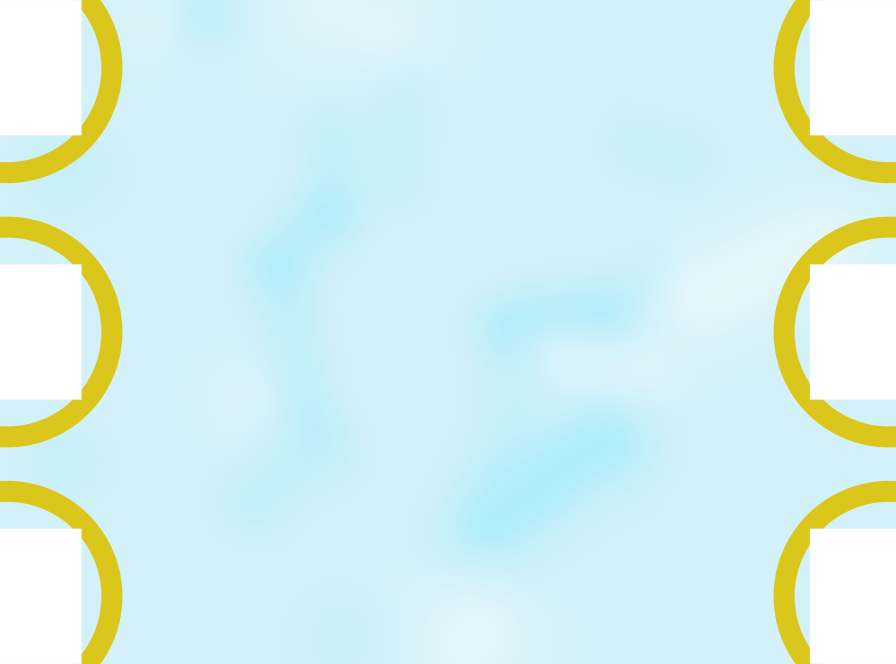
This background is drawn by a WebGL 2 fragment shader. Its source:

```glsl
#version 300 es
precision highp float;
// Pale aqua watercolour sky with a column of gold rings on either side,
// each overlaid by a white block that runs off the edge.
// Soft strokes are Gaussians of segment distance; rings repeat by rounding.

#define ROW_STEP 0.398
#define RING_INSET 0.0105
#define RING_RADIUS 0.158
#define RING_HALF_WIDTH 0.0158
#define BLOCK_HALF_HEIGHT 0.1018
#define BLOCK_WIDTH_LEFT 0.1228
#define BLOCK_WIDTH_RIGHT 0.1298
#define WARP 0.006

uniform vec2 u_resolution;
out vec4 fragColor;

const vec3 PALE = vec3(0.828, 0.945, 0.973);
const vec3 AQUA = vec3(0.675, 0.925, 0.985);
const vec3 MIST = vec3(0.910, 0.970, 0.988);
const vec3 GOLD = vec3(0.860, 0.780, 0.110);

// Soft brush stroke from a to b, fading over the given width
float stroke(vec2 p, vec2 a, vec2 b, float width) {
  vec2 ab = b - a;
  float t = clamp(dot(p - a, ab) / max(dot(ab, ab), 1e-6), 0.0, 1.0);
  vec2 d = (p - a - ab * t) / width;
  return exp(-dot(d, d));
}

float glow(vec2 p, vec2 center, float width) {
  return stroke(p, center, center, width);
}

// Adds paint without exceeding full coverage
void layer(inout float paint, float amount) {
  paint += (1.0 - paint) * amount;
}

vec3 sky(vec2 p) {
  // Layered sines loosen the stroke outlines
  p += WARP * (sin(p.yx * 17.0 + vec2(0.5, 2.0)) + 0.5 * sin(p.yx * 31.0 + p * 9.0));

  // Winding aqua band left of centre
  float aqua = 0.0;
  layer(aqua, 0.42 * stroke(p, vec2(-0.174, 0.281), vec2(-0.182, 0.184), 0.053));
  layer(aqua, 0.58 * stroke(p, vec2(-0.191, 0.167), vec2(-0.247, 0.096), 0.055));
  layer(aqua, 0.45 * stroke(p, vec2(-0.247, 0.079), vec2(-0.214, -0.132), 0.050));
  layer(aqua, 0.45 * stroke(p, vec2(-0.200, -0.184), vec2(-0.279, -0.246), 0.060));
  layer(aqua, 0.33 * stroke(p, vec2(-0.068, 0.377), vec2(-0.086, 0.237), 0.050));

  // Hooked aqua pool right of centre
  layer(aqua, 0.65 * stroke(p, vec2(0.098, 0.012), vec2(0.239, 0.030), 0.050));
  layer(aqua, 0.30 * stroke(p, vec2(0.239, 0.030), vec2(0.323, 0.088), 0.048));
  layer(aqua, 0.90 * stroke(p, vec2(0.230, -0.172), vec2(0.072, -0.284), 0.075));
  layer(aqua, 0.35 * stroke(p, vec2(0.089, -0.026), vec2(0.089, -0.202), 0.058));

  // Faint aqua patches
  layer(aqua, 0.33 * stroke(p, vec2(0.282, 0.281), vec2(0.344, 0.272), 0.050));
  layer(aqua, 0.50 * glow(p, vec2(-0.358, 0.482), 0.050));
  layer(aqua, 0.35 * glow(p, vec2(-0.577, 0.237), 0.070));
  layer(aqua, 0.35 * glow(p, vec2(-0.577, -0.202), 0.060));
  layer(aqua, 0.25 * glow(p, vec2(-0.165, -0.465), 0.070));

  // Misty highlights
  float mist = 0.0;
  layer(mist, 0.85 * stroke(p, vec2(0.388, 0.061), vec2(0.572, 0.123), 0.070));
  layer(mist, 0.80 * glow(p, vec2(0.028, -0.461), 0.085));
  layer(mist, 0.60 * stroke(p, vec2(-0.095, 0.465), vec2(-0.174, 0.482), 0.085));
  layer(mist, 0.45 * stroke(p, vec2(0.186, -0.058), vec2(0.309, -0.047), 0.048));
  layer(mist, 0.30 * glow(p, vec2(-0.314, -0.096), 0.055));
  layer(mist, 0.35 * glow(p, vec2(-0.454, 0.465), 0.050));

  return mix(mix(PALE, AQUA, aqua), MIST, mist);
}

// Antialiased coverage of a signed distance
float cover(float dist, float pixel) {
  return clamp(0.5 - dist / pixel, 0.0, 1.0);
}

void main() {
  float pixel = 1.0 / u_resolution.y;
  vec2 p = (gl_FragCoord.xy - 0.5 * u_resolution) * pixel;
  vec3 color = sky(p);

  // Distance from the nearer side edge, and height within a repeated row
  float inset = 0.5 * u_resolution.x * pixel - abs(p.x);
  float rowY = p.y - ROW_STEP * round(p.y / ROW_STEP);

  float ring = abs(length(vec2(inset - RING_INSET, rowY)) - RING_RADIUS) - RING_HALF_WIDTH;
  color = mix(color, GOLD, cover(ring, pixel));

  float blockWidth = p.x < 0.0 ? BLOCK_WIDTH_LEFT : BLOCK_WIDTH_RIGHT;
  float block = max(inset - blockWidth, abs(rowY) - BLOCK_HALF_HEIGHT);
  color = mix(color, vec3(1.0), cover(block, pixel));

  fragColor = vec4(color, 1.0);
}
```
